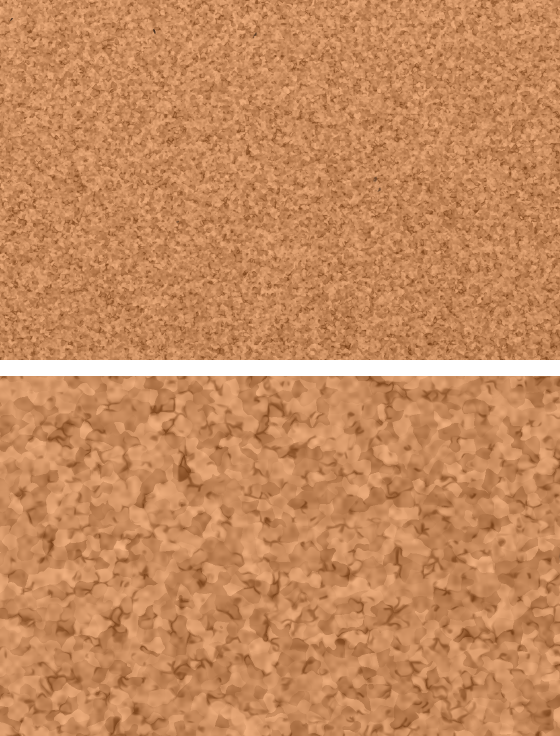
Top, the full canvas; bottom, a detail of the centre.
A WebGL 2 fragment shader for this texture:

```glsl
#version 300 es
precision highp float;
// Fine pressed cork board: ragged Voronoi granules with individual tones,
// pale chips and flakes, small dark crevice flecks, fine fibre noise and a
// few dark bark slivers, under a soft diagonal light. Supersampled 2x2.

uniform vec2 u_resolution;
out vec4 outColor;

// Densities are counts per canvas height; strengths are in tone units.
#define GRAIN_DENSITY 88.0
#define FIBRE_DENSITY 185.0
#define CHIP_DENSITY 38.0
#define FLAKE_DENSITY 15.0
#define BASE_TONE 0.59
#define GRAIN_CONTRAST 0.58
#define FIBRE_CONTRAST 0.62
#define CREVICE_DEPTH 0.62
#define FLAKE_LIFT 0.47
#define DARK_CORK vec3(0.62, 0.39, 0.22)
#define LIGHT_CORK vec3(0.91, 0.66, 0.47)
#define BARK vec3(0.25, 0.16, 0.10)

// Integer hash: three random values in 0..1 per cell and layer.
vec3 hash3(vec2 cell, int layer) {
    uvec3 v = uvec3(ivec3(ivec2(cell) + 512, layer)) * 1664525u + 1013904223u;
    v += v.yzx * v.zxy;
    v ^= v >> 16u;
    v.x += v.y * v.z;
    v.y += v.z * v.x;
    v.z += v.x * v.y;
    v ^= v >> 16u;
    return vec3(v & 0xffffu) / 65535.0;
}

float valueNoise(vec2 p, int layer) {
    vec2 cell = floor(p), f = fract(p);
    f = f * f * (3.0 - 2.0 * f);
    float low = mix(hash3(cell, layer).x, hash3(cell + vec2(1, 0), layer).x, f.x);
    float high = mix(hash3(cell + vec2(0, 1), layer).x, hash3(cell + vec2(1, 1), layer).x, f.x);
    return mix(low, high, f.y);
}

// Voronoi granules: x = random tone of the granule, y = gap to its neighbour.
vec2 granules(vec2 p, int layer) {
    vec2 cell = floor(p);
    float nearest = 9.0, second = 9.0, tone = 0.0;
    for (int j = -1; j <= 1; j++)
    for (int i = -1; i <= 1; i++) {
        vec2 c = cell + vec2(i, j);
        vec3 h = hash3(c, layer);
        float d = length(p - c - h.xy);
        if (d < nearest) {
            second = nearest;
            nearest = d;
            tone = h.z;
        } else {
            second = min(second, d);
        }
    }
    return vec2(tone, second - nearest);
}

// Sparse rotated ellipses of random size; returns soft-edged coverage.
float scatter(vec2 p, float chance, float radius, float stretch, float softness, int layer) {
    vec2 cell = floor(p);
    float cover = 0.0;
    for (int j = -1; j <= 1; j++)
    for (int i = -1; i <= 1; i++) {
        vec2 c = cell + vec2(i, j);
        vec3 place = hash3(c, layer), form = hash3(c, layer + 1);
        float angle = 6.2832 * form.x;
        vec2 axis = vec2(cos(angle), sin(angle));
        vec2 d = p - c - place.xy;
        d = vec2(dot(d, axis), dot(d, vec2(-axis.y, axis.x)) * stretch);
        float size = radius * mix(0.45, 1.0, form.y);
        float strength = step(place.z, chance) * mix(0.4, 1.0, form.z);
        cover = max(cover, strength * (1.0 - smoothstep(size - softness, size + softness, length(d))));
    }
    return cover;
}

vec3 cork(vec2 p, vec2 uv) {
    // Ragged outlines come from a small noise warp
    vec2 ragged = p + 0.008 * (vec2(valueNoise(p * 140.0, 1), valueNoise(p * 140.0, 2)) - 0.5);

    // Granules, slightly wider than tall, with fibre
    vec2 grain = granules(ragged * GRAIN_DENSITY * vec2(0.95, 1.08), 3);
    float fibre = 0.7 * valueNoise(p * FIBRE_DENSITY, 4) + 0.3 * valueNoise(p * FIBRE_DENSITY * 0.6, 5);
    float tone = BASE_TONE + GRAIN_CONTRAST * (grain.x - 0.5) + FIBRE_CONTRAST * (fibre - 0.5);

    // Pale chips, then larger and paler flakes, cover the granules beneath
    float chip = scatter(ragged * CHIP_DENSITY, 0.4, 0.3, 1.5, 0.08, 12);
    tone = mix(tone, BASE_TONE + 0.26 + 0.4 * (fibre - 0.5), chip * 0.7);
    float flake = scatter(ragged * FLAKE_DENSITY, 0.22, 0.16, 1.5, 0.03, 7);
    tone = mix(tone, BASE_TONE + FLAKE_LIFT + 0.25 * (fibre - 0.5), flake * 0.9);

    // Crevices open as short flecks along the granule borders
    float opening = smoothstep(0.55, 0.85, valueNoise(p * vec2(115.0, 135.0), 9));
    float border = 1.0 - smoothstep(0.05, 0.45, grain.y);
    tone -= CREVICE_DEPTH * opening * border * (1.0 - max(flake, chip));

    // Soft light from the upper left
    tone += 0.11 * (uv.y - 0.5) - 0.05 * (uv.x - 0.5);
    vec3 colour = mix(DARK_CORK, LIGHT_CORK, clamp(tone, -0.8, 1.2));

    // Bark slivers
    float sliver = scatter(ragged * 6.0, 0.12, 0.05, 2.3, 0.014, 10);
    return mix(colour, BARK, sliver);
}

void main() {
    vec3 sum = vec3(0.0);
    for (int k = 0; k < 4; k++) {
        vec2 pixel = gl_FragCoord.xy + 0.5 * vec2(k & 1, k >> 1) - 0.25;
        sum += cork(pixel / u_resolution.y, pixel / u_resolution);
    }
    outColor = vec4(sum * 0.25, 1.0);
}
```
